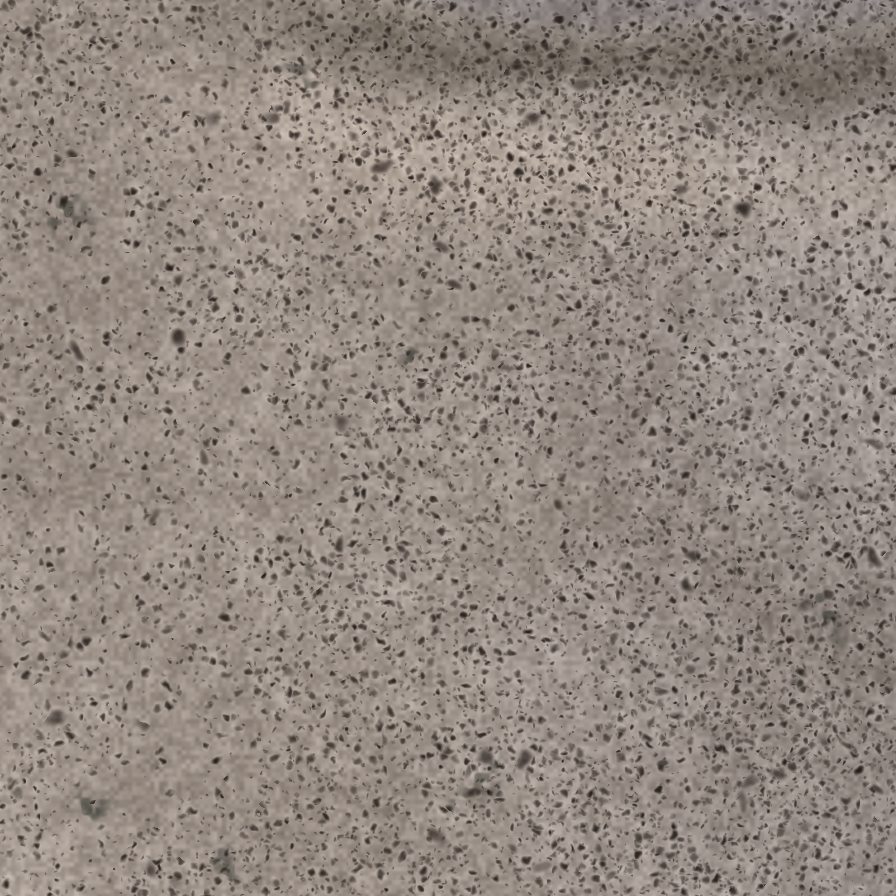
Write a Shadertoy shader that draws this texture.

```glsl
#define STONE vec3(0.617, 0.572, 0.537)
#define SPECK_COLOR vec3(0.165, 0.135, 0.118)
#define STAIN_COLOR vec3(0.365, 0.335, 0.295)
#define COOL_TINT vec3(-0.018, -0.008, 0.006)
#define FINE_CELLS 82.0
#define TINY_CELLS 135.0
#define LARGE_CELLS 27.0
#define PATCH_CELLS 7.0
#define GRAIN_CELLS 200.0
#define GRAIN_CONTRAST 0.20
#define BROAD_CONTRAST 0.12
#define MOTTLE_CONTRAST 0.06

// Integer hash: three random values in 0..1 for a cell and a seed
vec3 hash3(vec2 cell, int seed) {
    uvec3 v = uvec3(ivec3(ivec2(cell), seed)) * 1664525u + 1013904223u;
    v.x += v.y * v.z;
    v.y += v.z * v.x;
    v.z += v.x * v.y;
    v ^= v >> 16u;
    v.x += v.y * v.z;
    v.y += v.z * v.x;
    v.z += v.x * v.y;
    return vec3(v >> 8u) / 16777216.0;
}

float valueNoise(vec2 p, int seed) {
    vec2 cell = floor(p), f = fract(p);
    f = f * f * (3.0 - 2.0 * f);
    float bottom = mix(hash3(cell, seed).x, hash3(cell + vec2(1, 0), seed).x, f.x);
    float top = mix(hash3(cell + vec2(0, 1), seed).x, hash3(cell + vec2(1, 1), seed).x, f.x);
    return mix(bottom, top, f.y);
}

float fbm(vec2 p, int seed) {
    float sum = 0.0, amplitude = 0.5;
    for (int i = 0; i < 4; i++) {
        sum += amplitude * valueNoise(p, seed + i);
        p = p * 2.03 + 7.3;
        amplitude *= 0.5;
    }
    return sum / 0.9375;
}

// Scattered irregular flecks: x = dark core, y = pale surround
vec2 specks(vec2 uv, float cells, float density, float radius, int seed) {
    vec2 p = uv * cells;
    vec2 wobble = vec2(valueNoise(p * 2.3, seed + 1), valueNoise(p * 2.3, seed + 2)) - 0.5;
    vec2 q = p + wobble * 0.35;
    vec2 home = floor(q), result = vec2(0.0);
    for (int y = -1; y <= 1; y++)
    for (int x = -1; x <= 1; x++) {
        vec2 cell = home + vec2(x, y);
        vec3 place = hash3(cell, seed + 3);
        vec3 look = hash3(cell, seed + 4);
        if (place.z > density) continue;
        vec2 d = q - cell - 0.1 - 0.8 * place.xy;
        float angle = look.x * 3.14159;
        vec2 along = vec2(cos(angle), sin(angle));
        float stretch = mix(1.0, 1.6, look.y * look.y);
        d = vec2(dot(d, along) / stretch, dot(d, vec2(-along.y, along.x)) * sqrt(stretch));
        float r = radius * mix(0.65, 1.35, look.z);
        float dist = length(d);
        float strength = mix(0.45, 1.0, hash3(cell, seed + 5).x);
        result.x = max(result.x, strength * (1.0 - smoothstep(r * 0.25, r * 1.5, dist)));
        result.y = max(result.y, strength * (1.0 - smoothstep(r, r * 2.3, dist)));
    }
    return result;
}

// Rare mottled grey-green blotches
float patches(vec2 uv) {
    vec2 warp = vec2(fbm(uv * 38.0, 61), fbm(uv * 38.0, 71)) - 0.5;
    float blotch = specks(uv + warp * 0.035, PATCH_CELLS, 0.13, 0.13, 80).x;
    return blotch * smoothstep(0.38, 0.68, valueNoise(uv * 105.0, 90));
}

void mainImage(out vec4 fragColor, in vec2 fragCoord) {
    vec2 uv = fragCoord / iResolution.y;
    float broad = fbm(uv * 3.2, 10);
    float cloudy = fbm(uv * 9.0, 20);

    // Stone ground, cooler toward the right
    vec3 color = STONE + (broad - 0.5) * BROAD_CONTRAST + (cloudy - 0.5) * 0.08;
    color += (valueNoise(uv * 42.0, 40) - 0.5) * MOTTLE_CONTRAST;
    color += COOL_TINT * smoothstep(0.35, 1.1, uv.x + 0.4 * (broad - 0.5));

    // Dark stain near the top with a pale band beneath it
    float centre = mix(1.0, 0.925, smoothstep(0.12, 0.6, uv.x)) + (cloudy - 0.5) * 0.06;
    float offset = uv.y - centre;
    float reach = smoothstep(0.12, 0.45, uv.x);
    float stain = exp(-offset * offset / 0.0017) * reach * mix(0.4, 0.95, broad);
    color = mix(color, STAIN_COLOR, stain * 0.85);
    color += vec3(0.066, 0.058, 0.048) * exp(-pow((offset + 0.125) / 0.06, 2.0)) * reach;
    color += vec3(-0.075, -0.062, -0.04) * smoothstep(0.03, 0.08, offset) * reach;

    // Soft mineral grain
    float grain = valueNoise(uv * GRAIN_CELLS, 30) * 0.65
                + valueNoise(uv * GRAIN_CELLS * 0.52, 31) * 0.35 - 0.5;
    color += grain * GRAIN_CONTRAST;

    // Flecks are denser to the right and in drifting clusters
    float crowd = mix(0.27, 0.64, smoothstep(0.0, 0.8, uv.x)) + (cloudy - 0.5) * 0.85;
    vec2 fine = specks(uv, FINE_CELLS, crowd, 0.275, 100);
    vec2 tiny = specks(uv, TINY_CELLS, crowd * 0.75, 0.25, 200);
    vec2 large = specks(uv, LARGE_CELLS, crowd * 0.24, 0.17, 300);
    color += 0.05 * max(fine.y, large.y);
    color = mix(color, vec3(0.255, 0.26, 0.23), patches(uv) * 0.8);
    float dark = max(max(fine.x * 0.94, tiny.x * 0.6), large.x * 0.82);
    color = mix(color, SPECK_COLOR + grain * 0.15, dark);

    fragColor = vec4(clamp(color, 0.0, 1.0), 1.0);
}
```
